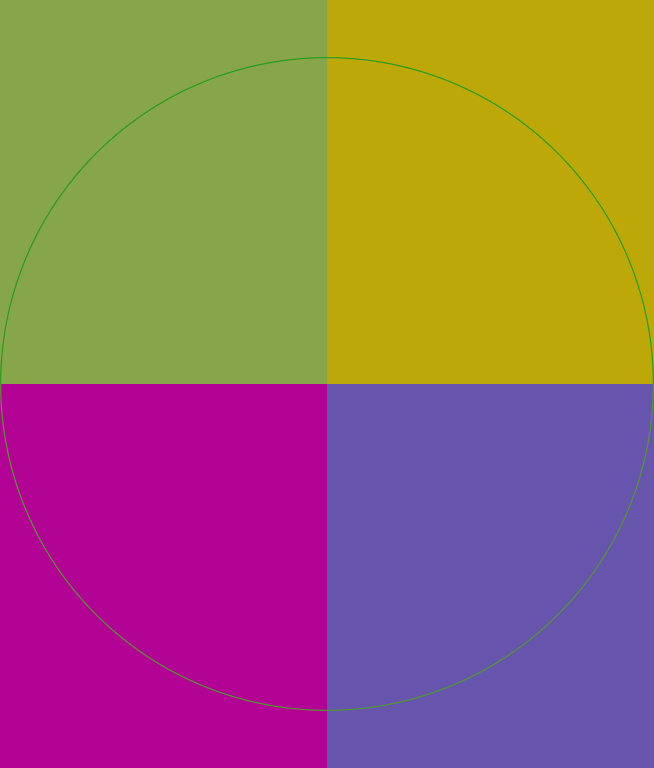
Reproduce this background procedurally as a Shadertoy shader.

```glsl
// Four flat coloured quadrants under a thin green circle spanning the width.

// Antialiased step: 0 below zero, 1 above, one pixel wide.
float coverage(float signedDistance, float pixel) {
    return clamp(0.5 + signedDistance / pixel, 0.0, 1.0);
}

void mainImage(out vec4 fragColor, in vec2 fragCoord) {
    // Centred coordinates, where the canvas is one unit wide.
    float pixel = 1.0 / iResolution.x;
    vec2 p = (fragCoord - 0.5 * iResolution.xy) * pixel;
    float right = coverage(p.x, pixel);
    float top = coverage(p.y, pixel);

    // Quadrants
    vec3 upper = mix(vec3(0.53, 0.65, 0.29), vec3(0.74, 0.66, 0.04), right);
    vec3 lower = mix(vec3(0.70, 0.01, 0.58), vec3(0.40, 0.33, 0.68), right);
    vec3 color = mix(lower, upper, top);

    // Ring, slightly yellower in the lower half
    vec3 ringColor = mix(vec3(0.32, 0.60, 0.18), vec3(0.14, 0.61, 0.10), top);
    float ringDistance = abs(length(p) - 0.4990);
    color = mix(color, ringColor, coverage(0.0009 - ringDistance, pixel));

    fragColor = vec4(color, 1.0);
}
```
